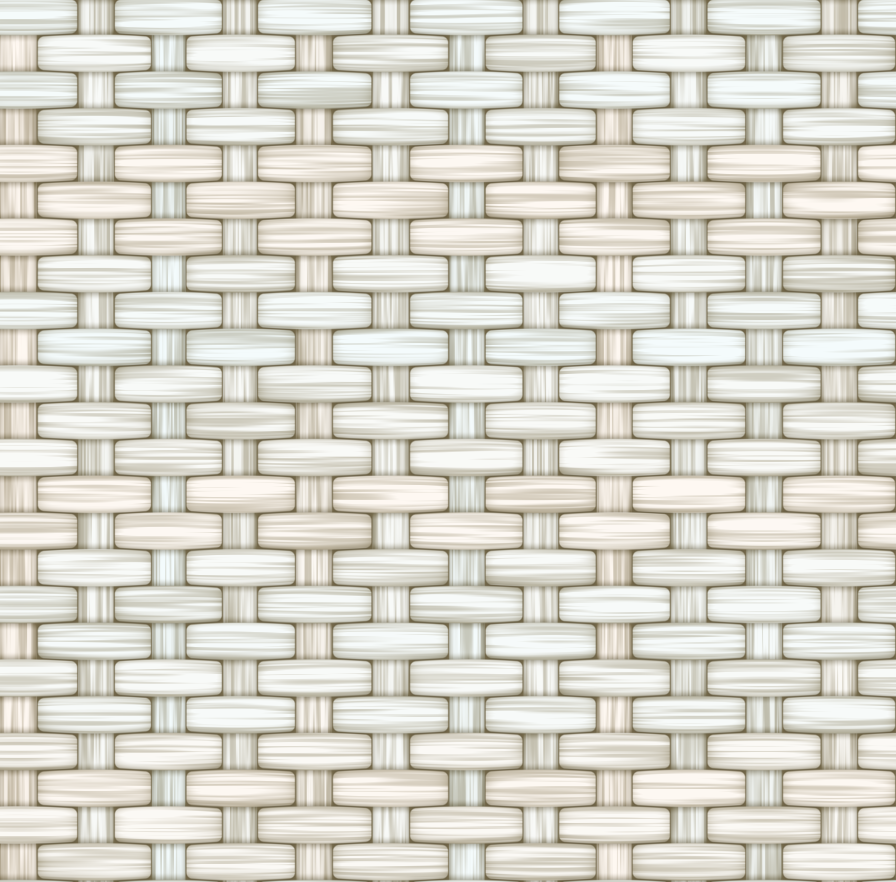
Reproduce this texture procedurally as a Shadertoy shader.

```glsl
const vec2 REPEATS = vec2(12.0, 24.0);      // warp columns, weft rows
const vec2 OFFSET = vec2(0.234, 0.45);      // centre of the first column and row
const float ROW_ASPECT = 2.03;              // column width in row heights
const float WARP_HALF = 0.238;              // half width of a warp strap, in columns
const float WEFT_HALF = 0.75;               // half length of a visible weft, in columns
const float WEFT_END = 0.45;                // half height of a weft at its ends, in rows
const float WEFT_BULGE = 0.06;              // extra half height at its middle
const float CORNER = 0.16;
const float SWAY = 0.07;
const float STREAK = 0.48;
const float STRAP_VARIATION = 0.10;
const vec3 GAP = vec3(0.50, 0.45, 0.32);
const vec3 STRAW_DARK = vec3(0.56, 0.52, 0.40);
const vec3 STRAW_LIGHT = vec3(0.975, 0.973, 0.962);
const vec3 WARM = vec3(1.012, 0.985, 0.965);
const vec3 COOL = vec3(0.965, 1.0, 1.015);
const float PI = 3.14159;

float hash(vec2 p) {
    vec3 q = fract(vec3(p.xyx) * 0.1031);
    q += dot(q, q.yzx + 33.33);
    return fract((q.x + q.y) * q.z);
}

float noise(vec2 p) {
    vec2 i = floor(p), f = fract(p);
    f = f * f * (3.0 - 2.0 * f);
    return mix(mix(hash(i), hash(i + vec2(1, 0)), f.x),
               mix(hash(i + vec2(0, 1)), hash(i + vec2(1, 1)), f.x), f.y);
}

// Fibre lines: fine across the strap, slow along it
float fibres(float across, float along, float seed) {
    vec2 shift = vec2(seed * 37.0 + 200.0, seed * 11.0 + 300.0);
    float n = 0.55 * noise(vec2(across * 4.5, along * 0.7) + shift)
            + 0.45 * noise(vec2(across * 11.0, along * 1.1) + shift + 71.0);
    return smoothstep(0.25, 0.85, n);
}

vec3 straw(float light, float coolness) {
    vec3 c = mix(STRAW_DARK, STRAW_LIGHT, clamp(light, -0.1, 1.03));
    return c * mix(WARM, COOL, coolness);
}

float roundBox(vec2 p, vec2 halfSize, float r) {
    vec2 q = abs(p) - halfSize + r;
    return length(max(q, 0.0)) + min(max(q.x, q.y), 0.0) - r;
}

vec3 warpColor(vec2 p, float column) {
    float across = (p.x - column) / WARP_HALF;
    float fromRow = abs(p.y - round(p.y));
    float cool = 0.5 - 0.5 * cos(column * PI * 0.5);
    cool = mix(cool, hash(vec2(column + 40.0, 7.0)), 0.4);
    float light = 1.02 - 0.40 * pow(abs(across), 5.0);
    light -= STREAK * fibres(across, p.y * 0.6, column + 60.0);
    light -= 0.38 * smoothstep(0.28, 0.52, fromRow);
    light += STRAP_VARIATION * (hash(vec2(column, round(p.y)) + 90.0) - 0.5);
    return straw(light, cool);
}

vec3 weftColor(vec2 unit, float x, float row, float column) {
    float cool = 0.5 + 0.5 * cos((row - 1.0) * PI * 0.25);
    cool = mix(cool, hash(vec2(row + 20.0, 3.0)), 0.4);
    float light = 1.12 - 0.42 * pow(abs(unit.y), 5.0);
    light -= 0.13 * smoothstep(0.3, 1.0, unit.y);
    light -= 0.28 * pow(abs(unit.x), 8.0);
    light -= STREAK * (1.0 - 0.35 * unit.y * unit.y) * fibres(unit.y, x, row + 5.0);
    light += STRAP_VARIATION * (hash(vec2(column, row) + 15.0) - 0.5);
    return straw(light, cool);
}

void mainImage(out vec4 fragColor, in vec2 fragCoord) {
    vec2 uv = fragCoord / iResolution.xy;
    vec2 p = vec2(uv.x, 1.0 - uv.y) * REPEATS - OFFSET;
    vec2 pixel = REPEATS / iResolution.xy;

    // Uneven column spacing, fading to the right
    p.x -= SWAY * sin(p.x * PI * 0.4) * exp(-0.2 * max(p.x, 0.0));

    // Warp straps over the dark gaps
    float warpColumn = round(p.x);
    float warpEdge = abs(p.x - warpColumn) - WARP_HALF;
    vec3 color = mix(GAP, warpColor(p, warpColumn),
                     smoothstep(pixel.x, -pixel.x, warpEdge));

    // Weft straps, alternating by row, with a soft contact shadow
    for (int k = -1; k <= 1; k++) {
        float row = round(p.y) + float(k);
        float parity = mod(row, 2.0);
        float column = 2.0 * round((p.x - parity) * 0.5) + parity;
        vec2 d = p - vec2(column, row);
        float u = d.x / WEFT_HALF;
        float halfHeight = WEFT_END + WEFT_BULGE * max(1.0 - u * u, 0.0);
        float edge = roundBox(d * vec2(ROW_ASPECT, 1.0),
                              vec2(WEFT_HALF * ROW_ASPECT, halfHeight), CORNER);
        color *= 1.0 - 0.14 * exp(-max(edge, 0.0) * 16.0);
        vec3 weft = weftColor(vec2(u, d.y / halfHeight), p.x, row, column);
        color = mix(color, weft, smoothstep(pixel.y, -pixel.y, edge));
    }
    fragColor = vec4(clamp(color, 0.0, 1.0), 1.0);
}
```
